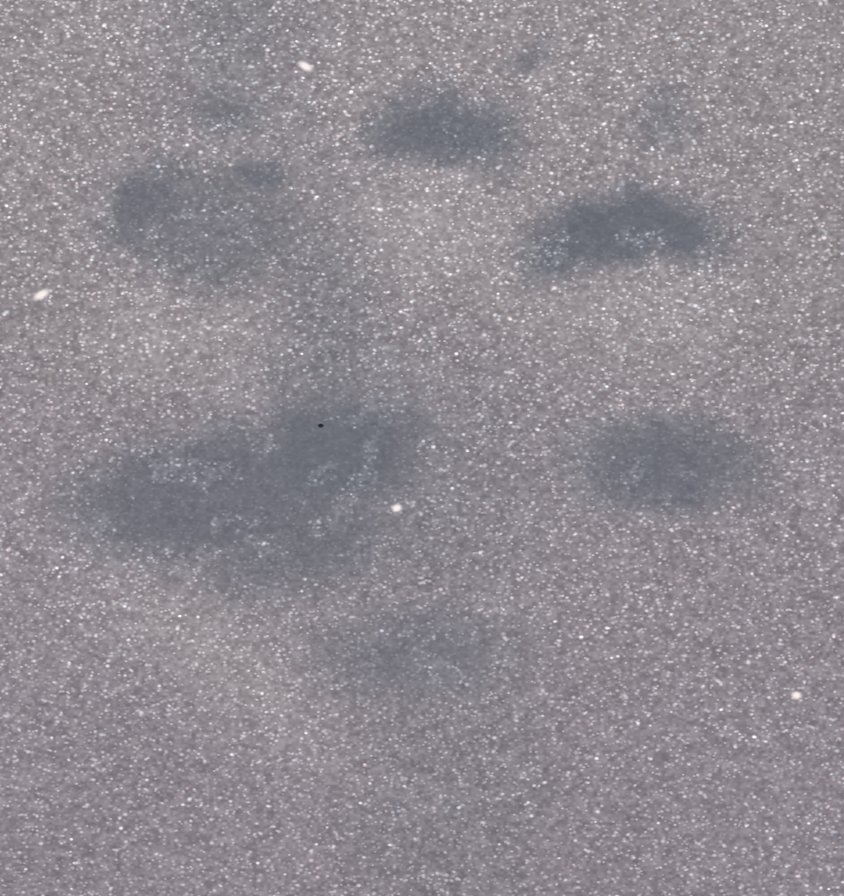
A WebGL 2 fragment shader for this texture:

```glsl
#version 300 es
precision highp float;
// Sparkling snow with soft blue-grey hollows and pale mounds.
// Noise-warped ellipses shape the relief; value noise gives the grain,
// and layers of jittered cell points give the crystal glints.

#define SNOW_LOW vec3(0.535, 0.507, 0.537)
#define SNOW_HIGH vec3(0.568, 0.546, 0.564)
#define HOLLOW_COLOR vec3(0.420, 0.430, 0.467)
#define MOUND_COLOR vec3(0.650, 0.625, 0.635)
#define GRAIN_AMOUNT 0.18
#define GLINT_AMOUNT 0.27
#define EDGE_WARP 0.034
#define FINE_CELLS 235.0
#define MEDIUM_CELLS 130.0
#define COARSE_CELLS 48.0

uniform vec2 u_resolution;
out vec4 fragColor;

float hash(vec2 p) {
  vec3 q = fract(vec3(p.xyx) * 0.1031);
  q += dot(q, q.yzx + 33.33);
  return fract((q.x + q.y) * q.z);
}

float noise(vec2 p) {
  vec2 i = floor(p), f = fract(p);
  f = f * f * (3.0 - 2.0 * f);
  return mix(mix(hash(i), hash(i + vec2(1, 0)), f.x),
             mix(hash(i + vec2(0, 1)), hash(i + vec2(1, 1)), f.x), f.y);
}

float fbm(vec2 p) {
  float sum = 0.0, amp = 0.5;
  for (int i = 0; i < 4; i++) {
    sum += amp * noise(p);
    p = p * 2.03 + 17.3;
    amp *= 0.5;
  }
  return sum / 0.9375;
}

// Soft rotated ellipse: 1 inside, 0 outside.
float blob(vec2 p, vec2 center, vec2 radius, float angle, float softness) {
  vec2 d = p - center;
  float c = cos(angle), s = sin(angle);
  d = vec2(c * d.x + s * d.y, c * d.y - s * d.x) / radius;
  return 1.0 - smoothstep(1.0 - softness, 1.0 + softness, length(d));
}

// Scattered crystals, one per cell, mostly dim and faintly tinted.
vec3 glints(vec2 p, float cells, float rarity, float size) {
  vec2 g = p * cells, id = floor(g);
  float pixel = cells / u_resolution.y;
  vec3 sum = vec3(0);
  for (int y = -1; y <= 1; y++)
    for (int x = -1; x <= 1; x++) {
      vec2 cell = id + vec2(x, y) + cells;
      vec2 d = g + cells - cell - vec2(hash(cell + 7.1), hash(cell + 31.7));
      float power = pow(hash(cell + 57.3), rarity);
      float radius = size * (0.6 + 0.6 * hash(cell + 83.9));
      float spot = 1.0 - smoothstep(0.2 * radius, radius + 0.7 * pixel, length(d * vec2(0.85, 1.1)));
      float hue = hash(cell + 101.3) - 0.5;
      sum += spot * power * (1.0 + vec3(0.24, -0.04, -0.16) * hue);
    }
  return sum;
}

float hollows(vec2 p) {
  // Upper and right dents, each cut off by the snow in front of it.
  float top = 0.9 * blob(p, vec2(0.492, 0.840), vec2(0.084, 0.056), -0.08, 0.42);
  top *= 1.0 - blob(p, vec2(0.470, 0.772), vec2(0.100, 0.050), 0.05, 0.40);
  float right = blob(p, vec2(0.697, 0.722), vec2(0.108, 0.066), 0.08, 0.36);
  right *= 1.0 - blob(p, vec2(0.730, 0.655), vec2(0.145, 0.058), 0.03, 0.32);
  // Left dent with a darker rim and a small pit.
  float left = 0.58 * blob(p, vec2(0.228, 0.745), vec2(0.108, 0.068), -0.15, 0.50);
  left = max(left, 0.85 * blob(p, vec2(0.162, 0.772), vec2(0.060, 0.032), 0.60, 0.70));
  left = max(left, 0.85 * blob(p, vec2(0.289, 0.802), vec2(0.033, 0.022), 0.0, 0.75));
  // Wide central basin made of three lobes.
  float basin = 0.86 * blob(p, vec2(0.245, 0.447), vec2(0.158, 0.074), 0.12, 0.42);
  basin = max(basin, 0.96 * blob(p, vec2(0.375, 0.494), vec2(0.105, 0.067), 0.15, 0.55));
  basin = max(basin, 0.75 * blob(p, vec2(0.330, 0.398), vec2(0.105, 0.060), 0.20, 0.65));
  // Shallow lower dents and little pits.
  float shallow = 0.88 * blob(p, vec2(0.742, 0.480), vec2(0.098, 0.050), -0.05, 0.62);
  shallow = max(shallow, 0.58 * blob(p, vec2(0.466, 0.271), vec2(0.105, 0.052), 0.05, 0.70));
  shallow = max(shallow, 0.65 * blob(p, vec2(0.250, 0.876), vec2(0.036, 0.027), 0.0, 0.8));
  shallow = max(shallow, 0.55 * blob(p, vec2(0.592, 0.937), vec2(0.024, 0.014), 0.3, 0.8));
  shallow = max(shallow, 0.50 * blob(p, vec2(0.742, 0.868), vec2(0.027, 0.029), 0.0, 0.8));
  return max(max(max(top, right), left), max(basin, shallow));
}

void main() {
  vec2 p = gl_FragCoord.xy / u_resolution.y;
  vec2 warp = vec2(fbm(p * 34.0), fbm(p * 34.0 + 43.0)) - 0.5;
  vec2 q = p + EDGE_WARP * warp;

  float shade = hollows(q);
  float haze = 0.32 * blob(q, vec2(0.26, 0.97), vec2(0.07, 0.13), 0.0, 0.9)
             + 0.35 * blob(q, vec2(0.36, 0.65), vec2(0.055, 0.14), 0.1, 0.9)
             + 0.25 * blob(q, vec2(0.50, 0.11), vec2(0.09, 0.19), 0.0, 0.9)
             + 0.28 * blob(q, vec2(0.40, 0.47), vec2(0.20, 0.13), 0.1, 0.9);
  float mound = 0.85 * blob(q, vec2(0.490, 0.738), vec2(0.095, 0.065), -0.1, 0.85)
              + 0.65 * blob(q, vec2(0.705, 0.655), vec2(0.125, 0.048), 0.05, 0.85)
              + 0.85 * blob(q, vec2(0.215, 0.622), vec2(0.115, 0.060), -0.1, 0.80)
              + 0.60 * blob(q, vec2(0.250, 0.265), vec2(0.210, 0.050), -0.65, 0.90);

  // Relief colour.
  vec3 color = mix(SNOW_LOW, SNOW_HIGH, smoothstep(0.0, 0.95, p.y));
  color += 0.045 * (fbm(p * 7.0) - 0.5);
  color = mix(color, MOUND_COLOR, 0.65 * mound * (1.0 - shade));
  color = mix(color, HOLLOW_COLOR, clamp(max(shade, haze), 0.0, 1.0));

  // Grain is muted in hollows, apart from a few crusted clumps.
  float clumps = smoothstep(0.54, 0.68, fbm(p * 34.0 + 9.0));
  float cover = mix(1.0, 0.12 + 0.75 * clumps, shade) * (1.0 - 0.3 * haze);
  float grain = 0.6 * noise(p * vec2(250, 310)) + 0.4 * noise(p * vec2(120, 150) + 5.0) - 0.5;
  color += GRAIN_AMOUNT * (grain + 0.22 * clumps * shade) * mix(0.25, 1.0, cover);
  vec3 sparkle = glints(p, FINE_CELLS, 3.5, 0.46) * mix(0.75, 1.1, p.y)
               + glints(p + 3.7, MEDIUM_CELLS, 7.0, 0.30);
  color += GLINT_AMOUNT * sparkle * cover;
  color += glints(p + 8.3, COARSE_CELLS, 14.0, 0.12) * 0.42 * mix(0.5, 1.0, cover);

  // Largest crystals and one dark speck.
  float crystal = blob(p, vec2(0.341, 0.926), vec2(0.008, 0.004), -0.5, 0.6)
                + blob(p, vec2(0.046, 0.671), vec2(0.009, 0.004), 0.5, 0.6)
                + blob(p, vec2(0.443, 0.433), vec2(0.005, 0.004), 0.2, 0.6)
                + blob(p, vec2(0.889, 0.224), vec2(0.005, 0.004), 0.0, 0.6);
  color = mix(color, vec3(0.98, 0.94, 0.93), min(crystal, 1.0));
  color = mix(color, vec3(0.16, 0.16, 0.20), blob(p, vec2(0.358, 0.525), vec2(0.003, 0.002), 0.0, 0.5));
  fragColor = vec4(clamp(color, 0.0, 1.0), 1.0);
}
```
